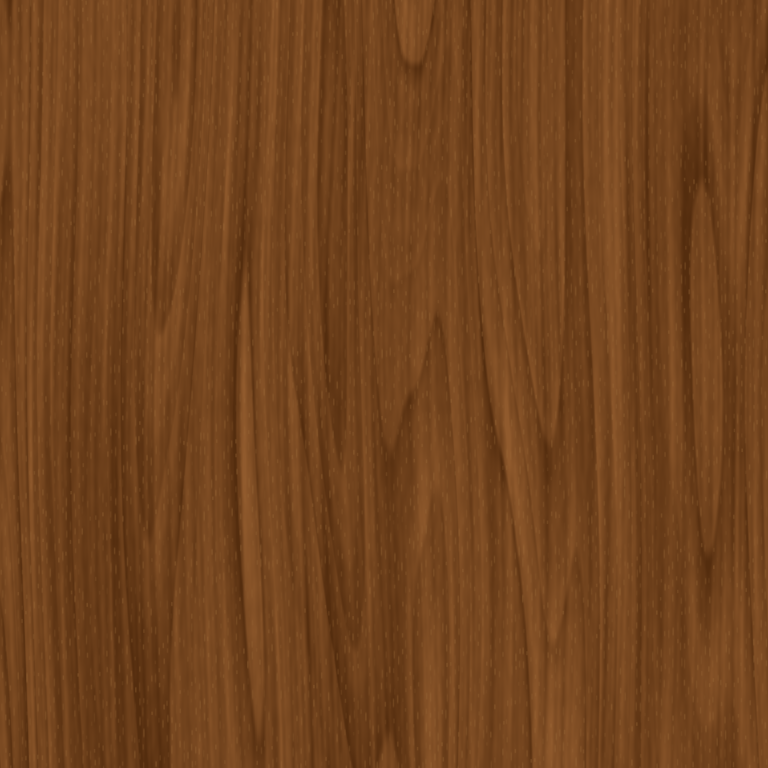
Reproduce this texture procedurally as a Shadertoy shader.

```glsl
// Dark walnut veneer with upright grain. A tall stretched noise field is cut
// into growth rings, whose contours form the long arches and closed ovals;
// fine streaks and short pale pores are laid over them.

#define DARK_WOOD vec3(0.330, 0.176, 0.056)
#define LIGHT_WOOD vec3(0.555, 0.345, 0.170)
#define PORE_COLOR vec3(0.620, 0.430, 0.230)
#define RING_COUNT 8.5
#define RING_DEPTH 0.56
#define STREAK_DEPTH 0.52
#define BASE_TONE 0.615
#define PORE_GRID vec2(190.0, 46.0)
#define PORE_SHARE 0.60
#define PORE_OPACITY 0.32

// Integer hash of a lattice cell, from 0 to 1
float hash(vec2 cell) {
    uvec2 q = uvec2(ivec2(cell) + 32768);
    uint h = q.x * 1597334677u ^ q.y * 3812015801u;
    h = (h ^ (h >> 16)) * 2246822519u;
    h = (h ^ (h >> 13)) * 3266489917u;
    return float((h ^ (h >> 16)) >> 8) / 16777216.0;
}

// Slope contribution of one lattice corner
float corner(vec2 cell, vec2 offset) {
    float angle = 6.2831853 * hash(cell);
    return dot(vec2(cos(angle), sin(angle)), offset);
}

// Gradient noise, roughly -0.7 to 0.7
float noise(vec2 p) {
    vec2 i = floor(p), f = p - i;
    vec2 u = f * f * f * (f * (f * 6.0 - 15.0) + 10.0);
    vec2 e = vec2(1.0, 0.0);
    float low = mix(corner(i, f), corner(i + e.xy, f - e.xy), u.x);
    float high = mix(corner(i + e.yx, f - e.yx), corner(i + 1.0, f - 1.0), u.x);
    return mix(low, high, u.y);
}

// Growth field: its level lines are the rings
float growth(vec2 p) {
    float broad = noise(p * vec2(6.5, 0.55) + vec2(3.7, 11.3));
    float detail = noise(p * vec2(16.0, 0.8) + vec2(41.2, 5.6));
    return RING_COUNT * (broad + 0.25 * detail + 1.5 * p.x) + 20.0;
}

// Each ring darkens slowly, then returns to light over a narrow edge
float ringShade(float level) {
    float phase = fract(level);
    float edge = clamp(0.09 + fwidth(level), 0.0, 0.6);
    float strength = mix(0.3, 1.4, hash(vec2(floor(level), 7.0)));
    return strength * pow(phase, 3.0) * (1.0 - smoothstep(1.0 - edge, 1.0, phase));
}

// Fine fibres, partly straight and partly following the rings
float fibres(vec2 p, float level) {
    float wide = noise(p * vec2(38.0, 0.6) + 17.3);
    float medium = noise(p * vec2(85.0, 0.9) + 53.1);
    float thin = noise(p * vec2(175.0, 2.2) + 91.7);
    float along = noise(vec2(level * 2.6, p.y * 0.6 + 29.4));
    float cluster = 0.75 + 1.2 * abs(noise(p * vec2(9.0, 0.5) + 71.9));
    return 0.45 * wide + cluster * (0.65 * medium + 0.6 * thin) + 0.5 * along;
}

// Short upright dashes, one scattered inside each chosen cell
float pores(vec2 p, float pixel) {
    vec2 g = p * PORE_GRID;
    float column = floor(g.x);
    g.y += 9.0 * hash(vec2(column, 301.0));
    vec2 cell = vec2(column, floor(g.y));
    float present = step(hash(cell + 500.0), PORE_SHARE);
    vec2 center = mix(vec2(0.3), vec2(0.7), vec2(hash(cell + 700.0), hash(cell + 900.0)));
    vec2 d = abs(g - cell - center) / PORE_GRID;
    float halfLength = mix(0.003, 0.0085, hash(cell + 1100.0));
    float taper = 1.0 - smoothstep(0.4 * halfLength, halfLength, d.y);
    float body = 1.0 - smoothstep(0.0002, 0.0012 + 0.5 * pixel, d.x);
    return present * body * taper * mix(0.2, 1.0, hash(cell + 1300.0));
}

void mainImage(out vec4 fragColor, in vec2 fragCoord) {
    float pixel = 1.0 / iResolution.y;
    vec2 p = fragCoord * pixel;

    // Gentle sideways sway shared by rings and fibres
    vec2 grain = p;
    grain.x += 0.03 * noise(p * vec2(2.6, 1.1) + 7.9);
    float level = growth(grain);

    // Tone from broad patches, rings, fibres and faint mottling
    float tone = BASE_TONE;
    tone += 0.30 * noise(grain * vec2(9.0, 0.6) + 63.5);
    tone += 0.30 * noise(vec2(level * 0.8, grain.y * 0.4 + 3.3));
    tone -= RING_DEPTH * ringShade(level);
    tone += STREAK_DEPTH * fibres(grain, level);
    tone += 0.13 * noise(p * vec2(170.0, 34.0) + 5.5);

    // Colour, with pale pores on top
    vec3 color = mix(DARK_WOOD, LIGHT_WOOD, clamp(tone, 0.0, 1.05));
    color = mix(color, PORE_COLOR, PORE_OPACITY * pores(p, pixel));
    fragColor = vec4(color, 1.0);
}
```
